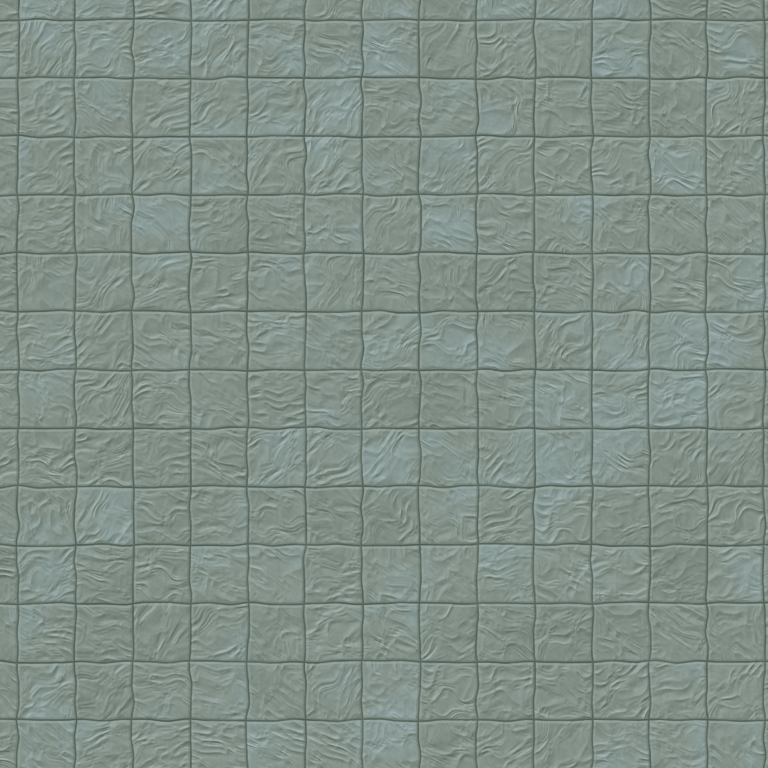
Give the GLSL for this pattern, as a WebGL 2 fragment shader.

```glsl
#version 300 es
precision highp float;
// Square grey-green leather tiles parted by thin, hand-scored grooves.
// Ridged noise, turned differently in each tile, is lit from the upper left;
// soft noise adds bluish wear, and each groove has a dark cut and a lit lip.

#define TILES vec2(13.38, 13.16)
#define FIRST_LINE vec2(0.0234, 0.0625)
#define GROOVE_WIDTH 0.0021
#define WOBBLE 0.055
#define GRAIN_SCALE 98.0
#define RELIEF 0.95
#define WEAR 0.30
#define SHADOW_COLOR vec3(0.41, 0.46, 0.415)
#define LIGHT_COLOR vec3(0.60, 0.66, 0.64)
#define GROOVE_COLOR vec3(0.31, 0.365, 0.33)

uniform vec2 u_resolution;
out vec4 fragColor;

float hash(vec2 p) {
    return fract(sin(dot(p, vec2(127.1, 311.7))) * 43758.545);
}

float noise(vec2 p) {
    vec2 i = floor(p), f = fract(p);
    f = f * f * (3.0 - 2.0 * f);
    return mix(mix(hash(i), hash(i + vec2(1, 0)), f.x),
               mix(hash(i + vec2(0, 1)), hash(i + vec2(1, 1)), f.x), f.y);
}

float fbm(vec2 p) {
    float sum = 0.0, amp = 0.5;
    for (int i = 0; i < 4; i++) {
        sum += amp * noise(p);
        p = p * 2.03 + 17.3;
        amp *= 0.5;
    }
    return sum / 0.9375;
}

float ridge(vec2 p) {
    return 1.0 - abs(2.0 * noise(p) - 1.0);
}

// Height of the wrinkled leather; each tile has its own grain direction.
float leather(vec2 p, vec2 tile) {
    float angle = (hash(tile + 5.7) - 0.5) * 2.2;
    float c = cos(angle), s = sin(angle);
    vec2 q = mat2(c, -s, s, c) * p * GRAIN_SCALE + 31.0 * hash(tile);
    q += 2.2 * vec2(noise(q * 0.4), noise(q * 0.4 + 41.0));
    q *= vec2(0.55, 1.0);
    return ridge(q) + 0.4 * ridge(q * 2.1 + 9.2);
}

// Soft band of the given half width around a signed distance.
float band(float d, float halfWidth, float soft) {
    return 1.0 - smoothstep(halfWidth - soft, halfWidth + soft, abs(d));
}

void main() {
    float size = min(u_resolution.x, u_resolution.y);
    vec2 p = gl_FragCoord.xy / size;
    float soft = max(0.7 / size, 0.0006);

    // Grid with a separate waver along every line
    vec2 g = (p - FIRST_LINE) * TILES;
    vec2 line = floor(g + 0.5);
    vec2 waver = vec2(noise(vec2(g.y * 3.3, line.x * 17.0 + 3.0)),
                      noise(vec2(g.x * 2.7, line.y * 23.0 + 61.0))) - 0.5;
    waver *= WOBBLE * vec2(1.0, 0.85);
    vec2 tile = floor(g - waver);
    vec2 d = (g - line - waver) / TILES;

    // Relief shading of the grain
    vec2 lightStep = 0.0012 * normalize(vec2(-0.5, 1.0));
    float slope = leather(p - lightStep, tile) - leather(p + lightStep, tile);
    float tone = 0.54 + RELIEF * slope;

    // Tile-to-tile variation, worn patches and fine speckle
    float patches = fbm(p * 11.0 + 3.0 * hash(tile + 2.3));
    tone += 0.07 * (hash(tile + 8.1) - 0.5) + WEAR * (patches - 0.5);
    tone += 0.14 * (noise(p * 330.0) - 0.5);
    vec3 color = mix(SHADOW_COLOR, LIGHT_COLOR, clamp(tone, -0.15, 1.15));
    float worn = smoothstep(0.55, 0.8, patches);
    color = mix(color, color + vec3(0.005, 0.018, 0.035), worn);

    // Lit lips on the tile edges facing the light
    float lipX = band(d.x - 0.0028, 0.0012, 0.0010);
    float lipY = band(d.y + 0.0029, 0.0013, 0.0010);
    color = mix(color, LIGHT_COLOR, max(0.35 * lipX, 0.68 * lipY));

    // Soft shade beside the groove, then the dark cut
    vec2 cut = vec2(band(d.x, 0.5 * GROOVE_WIDTH, soft),
                    band(d.y, 0.5 * GROOVE_WIDTH, soft));
    float shade = max(band(d.x + 0.0016, 0.0015, 0.0013),
                      band(d.y - 0.0016, 0.0015, 0.0013));
    color = mix(color, SHADOW_COLOR, 0.45 * shade);
    float pressure = 0.72 + 0.28 * noise(g * 3.0 + 12.0);
    color = mix(color, GROOVE_COLOR, max(0.88 * cut.x, cut.y) * pressure);

    fragColor = vec4(color, 1.0);
}
```
